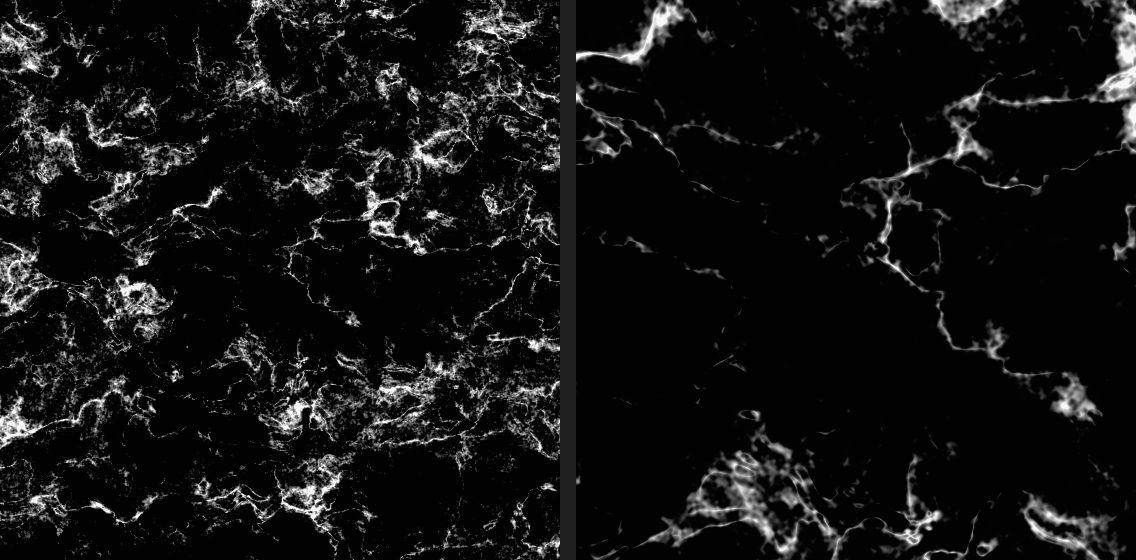
Left: the whole. Right: its middle third, enlarged.
Write a Shadertoy shader that draws this texture.

```glsl
// Grimy black surface with pale crumbs, broken veins and speckled haze.
// Clouds, two ridged vein networks and fine grain are added as unit-variance
// fields, then only the upper part of the sum is lifted out of black.

float hash(vec2 p) {
    vec3 q = fract(p.xyx * vec3(0.1031, 0.1030, 0.0973));
    q += dot(q, q.yzx + 33.33);
    return fract((q.x + q.y) * q.z);
}

float valueNoise(vec2 p) {
    vec2 cell = floor(p), w = fract(p);
    w = w * w * (3.0 - 2.0 * w);
    float low = mix(hash(cell), hash(cell + vec2(1, 0)), w.x);
    float high = mix(hash(cell + vec2(0, 1)), hash(cell + vec2(1, 1)), w.x);
    return mix(low, high, w.y);
}

// Fractal noise scaled to mean 0 and standard deviation 1
float fractal(vec2 p, int octaves, float gain) {
    float sum = 0.0, power = 0.0, amp = 1.0;
    for (int i = 0; i < octaves; i++) {
        sum += amp * (valueNoise(p) - 0.5);
        power += amp * amp;
        amp *= gain;
        p = mat2(1.6, 1.2, -1.2, 1.6) * p + 17.3;
    }
    return sum / (0.2145 * sqrt(power));
}

// Bright crest along the zero line of a fractal field
float vein(vec2 p, float sharpness) {
    return exp(-sharpness * abs(fractal(p, 5, 0.58)));
}

void mainImage(out vec4 fragColor, in vec2 fragCoord) {
    vec2 uv = fragCoord / iResolution.y;

    // Curl the larger shapes slightly
    vec2 bend = vec2(fractal(uv * 9.0 + 40.0, 3, 0.6),
                     fractal(uv * 9.0 + 71.0, 3, 0.6));
    vec2 p = uv + 0.012 * bend;

    // Patches and crumbs, a little wider than tall
    float cloud = fractal(p * vec2(5.5, 7.0) + 5.0, 6, 0.84);

    // Long streaky veins and a finer curly network, fading in and out
    float longVeins = (vein(p * vec2(4.0, 6.5) + 23.0, 6.0) - 0.13) / 0.22;
    float curlyVeins = (vein(p * vec2(13.0, 15.0) + 91.0, 4.0) - 0.19) / 0.25;
    longVeins *= 0.5 + valueNoise(uv * 8.0 + 60.0);
    curlyVeins *= 0.5 + valueNoise(uv * 11.0 + 130.0);

    // Dusty speckle
    float grain = fractal(uv * 200.0 + 11.0, 2, 1.0);

    float dust = 0.58 * cloud + 0.43 * longVeins + 0.45 * curlyVeins + 0.37 * grain;
    dust /= 0.93;

    // Soft knee into black
    float lift = 0.41 * (dust - 0.28);
    float tone = 0.008 + 0.5 * (lift + sqrt(lift * lift + 0.0012));
    fragColor = vec4(vec3(min(tone, 0.97)), 1.0);
}
```
